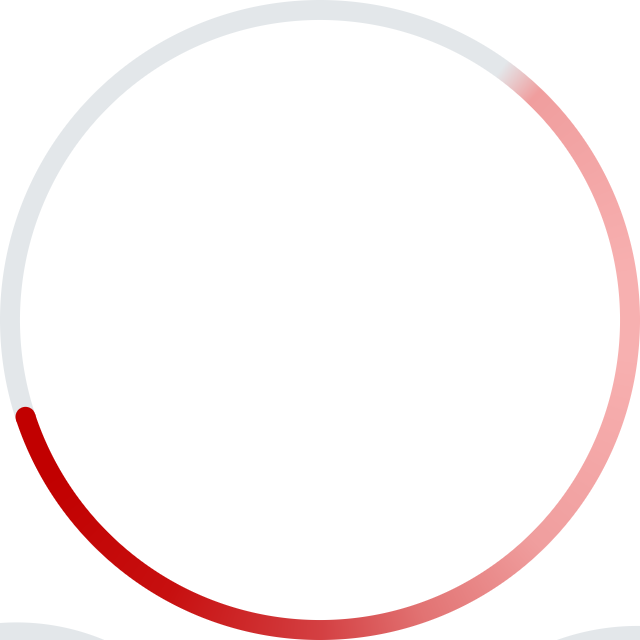
This background is drawn by a Shadertoy shader. Its source:

```glsl
// A circular progress ring with a red gradient sweep, above two pale discs.

const float DEGREE = 0.0174533;
const float RING_RADIUS = 0.4844;
const float RING_HALF_WIDTH = 0.0156;
const float SWEEP_START = 198.2;
const float SWEEP_END = 216.0;

const vec3 PAPER = vec3(1.0);
const vec3 TRACK = vec3(0.890, 0.906, 0.918);
const vec3 DEEP_RED = vec3(0.757, 0.0, 0.0);
const vec3 RED = vec3(0.78, 0.06, 0.06);
const vec3 WARM_RED = vec3(0.83, 0.25, 0.26);
const vec3 CORAL = vec3(0.885, 0.45, 0.45);
const vec3 ROSE = vec3(0.94, 0.62, 0.62);
const vec3 PINK = vec3(0.97, 0.69, 0.69);

// Antialiased coverage of a signed distance
float coverage(float dist, float pixel) {
    return clamp(0.5 - dist / pixel, 0.0, 1.0);
}

float discDistance(vec2 p, vec2 center, float radius) {
    return length(p - center) - radius;
}

float ringDistance(vec2 p, float radius, float halfWidth) {
    return abs(length(p) - radius) - halfWidth;
}

// Blend towards the next colour over a span of the sweep
vec3 blendStop(vec3 color, vec3 next, float from, float to, float t) {
    return mix(color, next, clamp((t - from) / (to - from), 0.0, 1.0));
}

// Colour along the sweep, in degrees from its rounded start
vec3 sweepColor(float t) {
    vec3 color = blendStop(DEEP_RED, RED, 12.0, 43.0, t);
    color = blendStop(color, WARM_RED, 43.0, 72.0, t);
    color = blendStop(color, CORAL, 72.0, 91.0, t);
    color = blendStop(color, ROSE, 91.0, 116.0, t);
    color = blendStop(color, PINK, 116.0, 155.0, t);
    color = blendStop(color, ROSE, 170.0, 208.0, t);
    return blendStop(color, TRACK, 208.0, SWEEP_END, t);
}

void mainImage(out vec4 fragColor, in vec2 fragCoord) {
    float pixel = 1.0 / min(iResolution.x, iResolution.y);
    vec2 p = (fragCoord - 0.5 * iResolution.xy) * pixel;
    vec3 color = PAPER;

    // Tops of the two discs at the lower corners
    float discs = min(discDistance(p, vec2(-0.474, -0.828), 0.3555),
                      discDistance(p, vec2(0.496, -0.849), 0.371));
    color = mix(color, TRACK, coverage(discs, pixel));

    // Grey track and the gradient sweep along it
    float ring = coverage(ringDistance(p, RING_RADIUS, RING_HALF_WIDTH), pixel);
    float t = mod(atan(p.y, p.x) / DEGREE - SWEEP_START, 360.0);
    vec3 ringColor = t < SWEEP_END ? sweepColor(t) : TRACK;
    color = mix(color, ringColor, ring);

    // Rounded start of the sweep
    float startAngle = SWEEP_START * DEGREE;
    vec2 capCenter = RING_RADIUS * vec2(cos(startAngle), sin(startAngle));
    float cap = discDistance(p, capCenter, RING_HALF_WIDTH);
    color = mix(color, DEEP_RED, coverage(cap, pixel));

    fragColor = vec4(color, 1.0);
}
```
